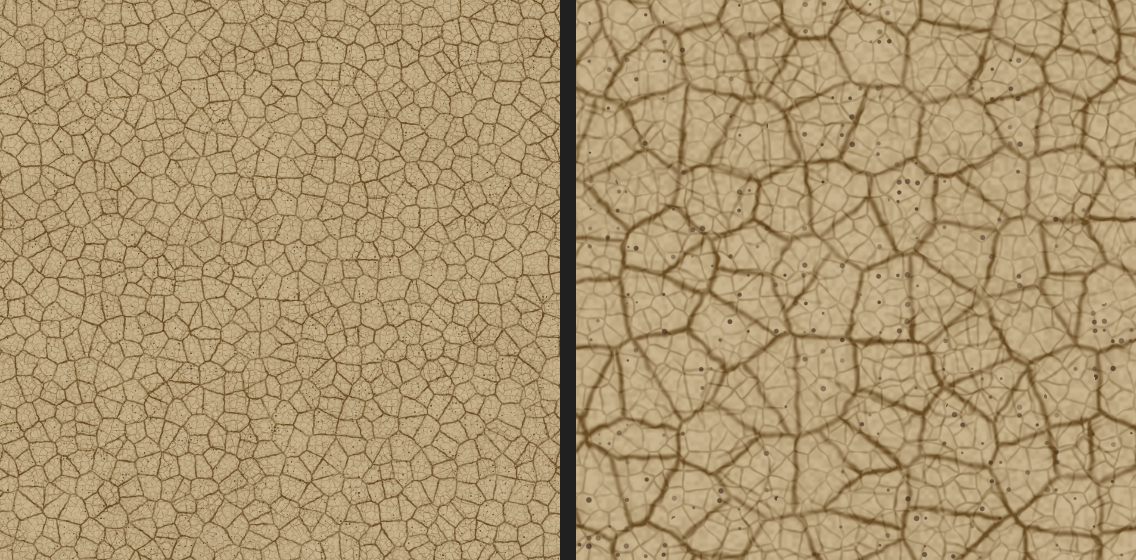
Left, the full canvas; right, a detail of the centre.
Give the GLSL for this texture, as a Shadertoy shader.

```glsl
const vec3 PLATE_COLOR = vec3(0.785, 0.705, 0.555);
const vec3 CRACK_COLOR = vec3(0.46, 0.35, 0.19);
const vec3 SPECK_COLOR = vec3(0.27, 0.18, 0.12);

// Cells across the canvas, half width in cells, and depth of each crack layer
const float MAIN_CELLS = 28.0;
const float MAIN_WIDTH = 0.075;
const float MAIN_DEPTH = 0.85;
const float MID_CELLS = 47.0;
const float MID_WIDTH = 0.08;
const float MID_DEPTH = 0.40;
const float FINE_CELLS = 86.0;
const float FINE_WIDTH = 0.12;
const float FINE_DEPTH = 0.38;

const float HALO_DEPTH = 0.13;
const float HALO_FALLOFF = 8.0;
const float WARP_CELLS = 150.0;
const float WARP_AMOUNT = 0.0024;
const float GRAIN_CELLS = 380.0;
const float GRAIN_DEPTH = 0.26;
const float SPECK_CELLS = 180.0;
const float SPECK_CHANCE = 0.14;

float hash(vec2 p) {
    return fract(sin(dot(p, vec2(127.1, 311.7))) * 43758.5453);
}

vec2 hash2(vec2 p) {
    return vec2(hash(p), hash(p + vec2(37.2, 17.9)));
}

float noise(vec2 p) {
    vec2 cell = floor(p);
    vec2 f = fract(p);
    f = f * f * (3.0 - 2.0 * f);
    float low = mix(hash(cell), hash(cell + vec2(1, 0)), f.x);
    float high = mix(hash(cell + vec2(0, 1)), hash(cell + vec2(1, 1)), f.x);
    return mix(low, high, f.y);
}

// Distance to the nearest border between Voronoi cells
float borderDistance(vec2 p) {
    vec2 cell = floor(p);
    vec2 f = fract(p);
    vec2 nearest = vec2(0.0);
    vec2 nearestCell = vec2(0.0);
    float best = 8.0;
    for (int y = -1; y <= 1; y++)
    for (int x = -1; x <= 1; x++) {
        vec2 offset = vec2(x, y);
        vec2 r = offset + hash2(cell + offset) - f;
        float d = dot(r, r);
        if (d < best) {
            best = d;
            nearest = r;
            nearestCell = offset;
        }
    }
    float border = 8.0;
    for (int y = -2; y <= 2; y++)
    for (int x = -2; x <= 2; x++) {
        vec2 offset = nearestCell + vec2(x, y);
        vec2 r = offset + hash2(cell + offset) - f;
        vec2 gap = r - nearest;
        if (dot(gap, gap) > 1e-5)
            border = min(border, dot(0.5 * (nearest + r), normalize(gap)));
    }
    return border;
}

// Soft line, widened and faded when thinner than a pixel
float crackLine(float d, float halfWidth, float pixel) {
    float w = max(halfWidth, pixel);
    return (1.0 - smoothstep(0.0, w, d)) * halfWidth / w;
}

// Sparse round specks, gathered in loose patches
float specks(vec2 uv, float pixel) {
    vec2 p = uv * SPECK_CELLS;
    vec2 cell = floor(p);
    vec2 center = 0.35 + 0.3 * hash2(cell + 71.0);
    float radius = mix(0.12, 0.3, hash(cell + 23.0));
    float chance = SPECK_CHANCE * smoothstep(0.2, 0.8, noise(uv * 32.0 + 9.0));
    float soft = max(0.08, 0.5 * pixel * SPECK_CELLS);
    float dotMask = 1.0 - smoothstep(radius - soft, radius + soft, length(fract(p) - center));
    return dotMask * step(hash(cell + 5.0), chance) * mix(0.4, 1.0, hash(cell + 13.0));
}

void mainImage(out vec4 fragColor, in vec2 fragCoord) {
    float pixel = 1.0 / iResolution.y;
    vec2 uv = fragCoord * pixel;

    // Ragged crack paths
    vec2 w = uv * WARP_CELLS;
    vec2 p = uv + WARP_AMOUNT * (vec2(noise(w), noise(w + 53.0)) - 0.5);

    // Three generations of cracks, each fading in and out along its length
    float mainDist = borderDistance(p * MAIN_CELLS);
    float midDist = borderDistance(p * MID_CELLS + 19.3);
    float fineDist = borderDistance(p * FINE_CELLS + 41.7);
    float mainFade = mix(0.45, 1.1, noise(uv * 45.0 + 3.0));
    float midFade = smoothstep(0.25, 0.8, noise(uv * 30.0 + 27.0));
    float fineFade = mix(0.4, 1.2, noise(uv * 60.0 + 61.0));

    float depth = MAIN_DEPTH * mainFade * crackLine(mainDist, MAIN_WIDTH, pixel * MAIN_CELLS);
    depth += MID_DEPTH * midFade * crackLine(midDist, MID_WIDTH, pixel * MID_CELLS);
    depth += FINE_DEPTH * fineFade * crackLine(fineDist, FINE_WIDTH, pixel * FINE_CELLS);
    depth += HALO_DEPTH * exp(-mainDist * HALO_FALLOFF);

    // Surface grain and broad mottling
    depth += GRAIN_DEPTH * (noise(uv * GRAIN_CELLS) - 0.28);
    depth += 0.08 * (noise(uv * 14.0 + 7.0) - 0.5);

    vec3 color = mix(PLATE_COLOR, CRACK_COLOR, clamp(depth, 0.0, 1.15));
    color = mix(color, SPECK_COLOR, 0.8 * specks(uv, pixel));
    fragColor = vec4(color, 1.0);
}
```
